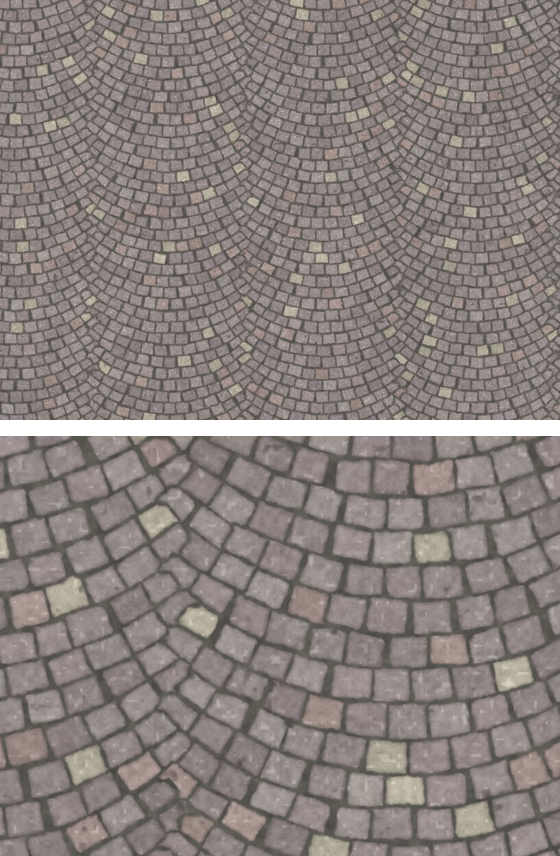
Top, the full canvas; bottom, a detail of the centre.
Give the GLSL for this texture, as a Shadertoy shader.

```glsl
// Hand-laid sett paving: columns of hanging arcs, each a stack of small worn stones.
// Every stone is a rotated rounded box placed along its arc; the two nearest boxes
// share out the space between them, which closes the ragged seams between columns.

#define COLUMN_WIDTH 0.366
#define FIRST_CENTRE 0.037
#define ARC_RADIUS 0.296
#define ROW_HEIGHT 0.0275
#define STONE_WIDTH 0.0327
#define HALF_JOINT 0.0017
#define CORNER 0.0032
#define JITTER 0.22
#define WARP 0.0032
#define PALE_SHARE 0.045

float hash(vec2 p) {
    vec3 q = fract(vec3(p.xyx) * vec3(0.1031, 0.103, 0.0973));
    q += dot(q, q.yzx + 33.33);
    return fract((q.x + q.y) * q.z);
}

float noise(vec2 p) {
    vec2 i = floor(p), f = fract(p);
    f = f * f * (3.0 - 2.0 * f);
    vec2 e = vec2(1.0, 0.0);
    return mix(mix(hash(i), hash(i + e), f.x),
               mix(hash(i + e.yx), hash(i + e.xx), f.x), f.y);
}

float fbm(vec2 p) {
    return 0.5 * noise(p) + 0.3 * noise(p * 2.1 + 17.0) + 0.2 * noise(p * 4.3 + 41.0);
}

float roundedBox(vec2 p, vec2 halfSize, float radius) {
    vec2 q = abs(p) - halfSize + radius;
    return length(max(q, 0.0)) + min(max(q.x, q.y), 0.0) - radius;
}

// Signed distance to one stone, in its own slightly turned frame.
float stoneDistance(vec2 p, float row, float along, vec2 id) {
    float angle = along / ARC_RADIUS;
    vec2 centre = vec2(sin(angle), 1.0 - cos(angle)) * ARC_RADIUS;
    centre.y += row * ROW_HEIGHT + (hash(id + 7.0) - 0.5) * 0.1 * ROW_HEIGHT;
    float turn = angle + (hash(id + 13.0) - 0.5) * 0.17;
    float c = cos(turn), s = sin(turn);
    vec2 d = p - centre;
    vec2 local = vec2(c * d.x + s * d.y, c * d.y - s * d.x);
    vec2 size = vec2(STONE_WIDTH, ROW_HEIGHT * cos(angle)) * 0.5 - HALF_JOINT;
    size *= 0.98 + 0.12 * vec2(hash(id + 23.0), hash(id + 31.0));
    return roundedBox(local, size, CORNER);
}

// Returns signed distance to the stone edge and the id of the nearest stone.
vec3 paving(vec2 p) {
    float first = 1.0, second = 1.0;
    vec2 nearest = vec2(0.0);
    float cell = (p.x - FIRST_CENTRE) / COLUMN_WIDTH;
    float home = floor(cell + 0.5);
    float side = cell > home ? 1.0 : -1.0;

    for (int k = 0; k < 2; k++) {
        float column = home + float(k) * side;
        vec2 q = vec2(p.x - FIRST_CENTRE - column * COLUMN_WIDTH, p.y);
        if (abs(q.x) > 0.5 * COLUMN_WIDTH + 2.0 * STONE_WIDTH) continue;
        float angle = asin(q.x / ARC_RADIUS);
        float lift = q.y - ARC_RADIUS * (1.0 - cos(angle));
        float baseRow = floor(lift / ROW_HEIGHT + 0.5);

        for (int j = -1; j <= 1; j++) {
            float row = baseRow + float(j);
            float along = ARC_RADIUS * angle + (lift - row * ROW_HEIGHT) * sin(angle);
            float phase = 0.5 * mod(row + column, 2.0);
            phase += (hash(vec2(row, column) + 61.0) - 0.5) * JITTER;
            float slot = floor(along / STONE_WIDTH - phase + 0.5);

            for (int i = -1; i <= 1; i++) {
                float n = slot + float(i);
                if (abs(n + phase) > 6.2) continue;
                vec2 id = vec2(n + column * 40.0 + 400.0, row + 200.0);
                float place = n + phase + (hash(id) - 0.5) * JITTER;
                float d = stoneDistance(q, row, place * STONE_WIDTH, id);
                if (d < first) { second = first; first = d; nearest = id; }
                else second = min(second, d);
            }
        }
    }
    return vec3(max(first, HALF_JOINT * 0.8 - 0.5 * (second - first)), nearest);
}

vec3 stoneColour(vec2 id, vec2 p) {
    float kind = hash(id + 71.0);
    vec3 colour = mix(vec3(0.555, 0.508, 0.512), vec3(0.585, 0.555, 0.54), hash(id + 83.0));
    colour = mix(colour, vec3(0.63, 0.55, 0.52), step(0.93, kind) * 0.7);
    colour = mix(colour, vec3(0.67, 0.645, 0.585), step(kind, PALE_SHARE));
    colour *= 0.96 + 0.12 * hash(id + 97.0);
    // Grain, pale chips and dark stains
    colour += (fbm(p * 190.0 + id) - 0.5) * 0.16;
    colour += 0.09 * smoothstep(0.76, 0.95, noise(p * 230.0 + 9.0));
    return colour * (1.0 - 0.3 * smoothstep(0.74, 0.9, fbm(p * 55.0)));
}

void mainImage(out vec4 fragColor, in vec2 fragCoord) {
    vec2 p = fragCoord / iResolution.y;
    vec2 wobble = vec2(noise(p * 28.0), noise(p * 28.0 + 50.0)) - 0.5;
    vec3 stone = paving(p + WARP * wobble);
    float edge = stone.x + (fbm(p * 150.0) - 0.5) * 0.0026;
    float soft = 0.0006 + 0.7 / iResolution.y;

    vec3 joint = vec3(0.345, 0.335, 0.312) * (0.78 + 0.44 * fbm(p * 120.0));
    vec3 face = stoneColour(stone.yz, p);
    face *= mix(0.88, 1.0, smoothstep(0.0, 0.0035, -edge));
    vec3 colour = mix(face, joint, smoothstep(-soft, soft, edge));
    colour *= 0.97 + 0.06 * noise(p * 4.0);
    fragColor = vec4(colour, 1.0);
}
```
